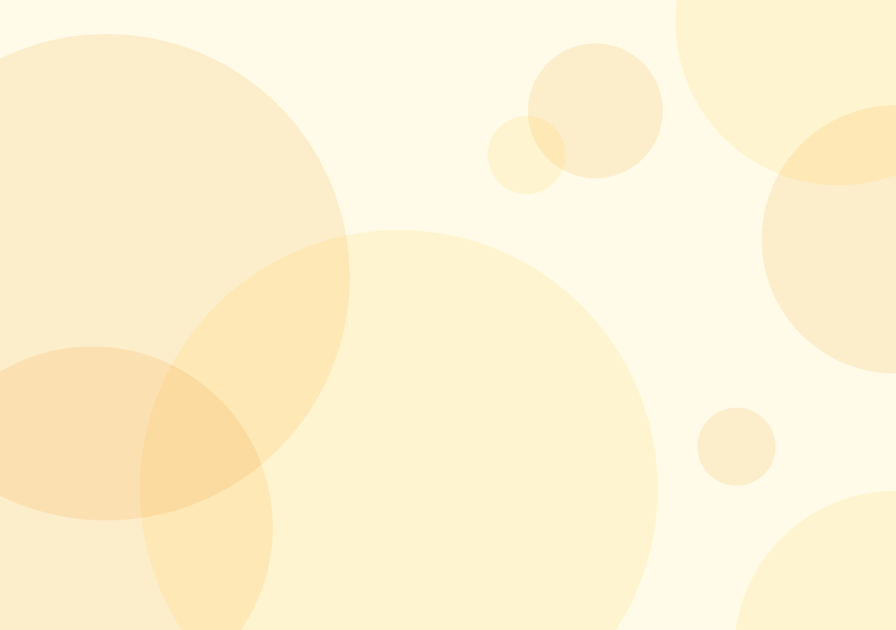
A WebGL 2 fragment shader for this background:

```glsl
#version 300 es
precision highp float;
// Soft cream background with overlapping translucent yellow and peach discs.

uniform vec2 u_resolution;
out vec4 fragColor;

const vec3 CREAM = vec3(1.0, 0.986, 0.910);
const vec3 YELLOW_TINT = vec3(0.998, 0.975, 0.898);
const vec3 PEACH_TINT = vec3(0.993, 0.945, 0.875);

// Discs as center x, center y, radius, in canvas heights
const vec3 YELLOW_DISCS[4] = vec3[4](
    vec3(0.633, 0.224, 0.411),
    vec3(0.836, 0.754, 0.062),
    vec3(1.331, 0.965, 0.259),
    vec3(1.422, -0.036, 0.257));

const vec3 PEACH_DISCS[5] = vec3[5](
    vec3(0.169, 0.560, 0.386),
    vec3(0.146, 0.163, 0.287),
    vec3(0.945, 0.824, 0.107),
    vec3(1.422, 0.620, 0.213),
    vec3(1.169, 0.291, 0.062));

// Smooth coverage of a disc, from 0 outside to 1 inside
float discCoverage(vec2 point, vec3 disc, float edge) {
    float signedDistance = length(point - disc.xy) - disc.z;
    return 1.0 - smoothstep(-edge, edge, signedDistance);
}

// Multiplies a tint into the color where the disc covers it
vec3 tintDisc(vec3 color, vec3 tint, vec2 point, vec3 disc, float edge) {
    return color * mix(vec3(1.0), tint, discCoverage(point, disc, edge));
}

void main() {
    vec2 point = gl_FragCoord.xy / u_resolution.y;
    float edge = 0.8 / u_resolution.y;
    vec3 color = CREAM;

    // Multiplied layers deepen wherever discs overlap
    for (int i = 0; i < YELLOW_DISCS.length(); i++) {
        color = tintDisc(color, YELLOW_TINT, point, YELLOW_DISCS[i], edge);
    }
    for (int i = 0; i < PEACH_DISCS.length(); i++) {
        color = tintDisc(color, PEACH_TINT, point, PEACH_DISCS[i], edge);
    }
    fragColor = vec4(color, 1.0);
}
```
